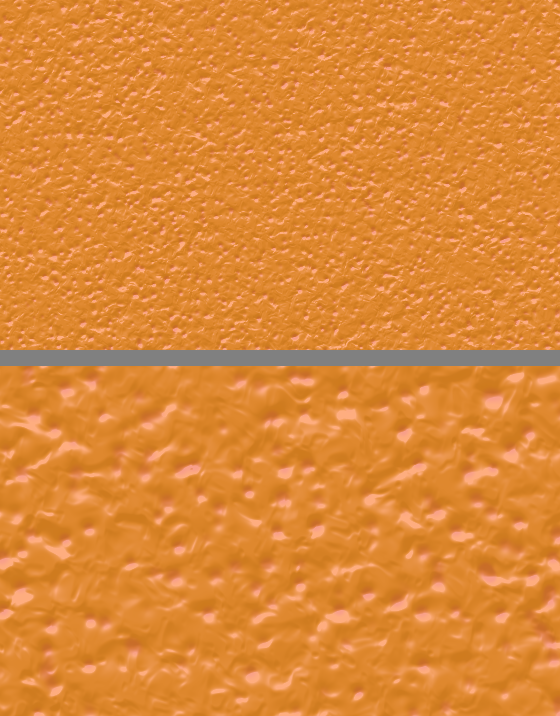
Top: the whole. Bottom: its middle third, enlarged.
Reproduce this texture procedurally as a Shadertoy shader.

```glsl
#define PIT_CELLS 38.0
#define PIT_RADIUS 0.29
#define PIT_DEPTH 0.72
#define WRINKLE_SCALE 36.0
#define WRINKLE_SLOPE 0.75
#define RELIEF 1.2
#define LIGHT_DIR vec2(-0.28, 0.96)
#define SHEEN_GAIN 0.24
#define PEEL_COLOR vec3(0.857, 0.512, 0.135)
#define PIT_COLOR vec3(0.825, 0.435, 0.190)
#define SHEEN_COLOR vec3(0.10, 0.12, 0.26)

float hash21(vec2 p) {
    vec3 q = fract(vec3(p.xyx) * 0.1031);
    q += dot(q, q.yzx + 33.33);
    return fract((q.x + q.y) * q.z);
}

vec2 hash22(vec2 p) {
    return vec2(hash21(p + 17.0), hash21(p.yx + 71.0));
}

float valueNoise(vec2 p) {
    vec2 cell = floor(p);
    vec2 t = fract(p);
    t = t * t * (3.0 - 2.0 * t);
    float low = mix(hash21(cell), hash21(cell + vec2(1, 0)), t.x);
    float high = mix(hash21(cell + vec2(0, 1)), hash21(cell + vec2(1, 1)), t.x);
    return mix(low, high, t.y);
}

// Soft round pits of random depth, one per jittered cell
float pits(vec2 uv) {
    vec2 p = uv * PIT_CELLS;
    vec2 home = floor(p);
    float total = 0.0;
    for (int y = -1; y <= 1; y++) {
        for (int x = -1; x <= 1; x++) {
            vec2 cell = home + vec2(x, y);
            vec2 offset = p - cell - hash22(cell);
            float depth = hash21(cell + 143.0);
            float radius = PIT_RADIUS * mix(0.75, 1.15, hash21(cell + 211.0));
            total += depth * exp(-dot(offset, offset) / (radius * radius));
        }
    }
    return total;
}

// Creased skin: each octave keeps a similar slope
float wrinkles(vec2 uv) {
    mat2 turn = mat2(0.8, 0.6, -0.6, 0.8);
    vec2 warp = vec2(valueNoise(uv * 45.0), valueNoise(uv * 45.0 + 60.0)) - 0.5;
    vec2 p = uv + warp * 0.012;
    float frequency = WRINKLE_SCALE;
    float height = 0.0;
    for (int i = 0; i < 3; i++) {
        p = turn * p;
        float n = valueNoise(p * frequency + 30.0 * float(i));
        float crease = sqrt(pow(2.0 * n - 1.0, 2.0) + 0.02);
        height += (n - 0.6 * crease) / frequency;
        frequency *= 1.95;
    }
    return height * WRINKLE_SLOPE;
}

float peelHeight(vec2 uv) {
    return wrinkles(uv) - 1.5 * PIT_DEPTH * pits(uv) / PIT_CELLS;
}

void mainImage(out vec4 fragColor, in vec2 fragCoord) {
    vec2 uv = fragCoord / iResolution.y;

    // Slope toward the light, stronger in some patches than others
    float stepSize = 0.0016;
    vec2 towardLight = normalize(LIGHT_DIR) * stepSize;
    float slope = (peelHeight(uv - towardLight) - peelHeight(uv + towardLight)) / (2.0 * stepSize);
    float patchiness = mix(0.75, 1.25, valueNoise(uv * 9.0));
    float facing = slope * RELIEF * patchiness;

    // Peel, reddish pits and soft shadow
    float pitAmount = smoothstep(0.2, 0.9, pits(uv));
    vec3 color = mix(PEEL_COLOR, PIT_COLOR, 0.75 * pitAmount);
    color *= 1.0 + 0.025 * clamp(facing, -2.0, 0.0);

    // Waxy pale sheen on faces turned to the light
    float sheen = SHEEN_GAIN * exp(0.75 * min(facing, 2.5)) - 0.06;
    color += SHEEN_COLOR * min(sheen, 1.4);

    fragColor = vec4(color, 1.0);
}
```
